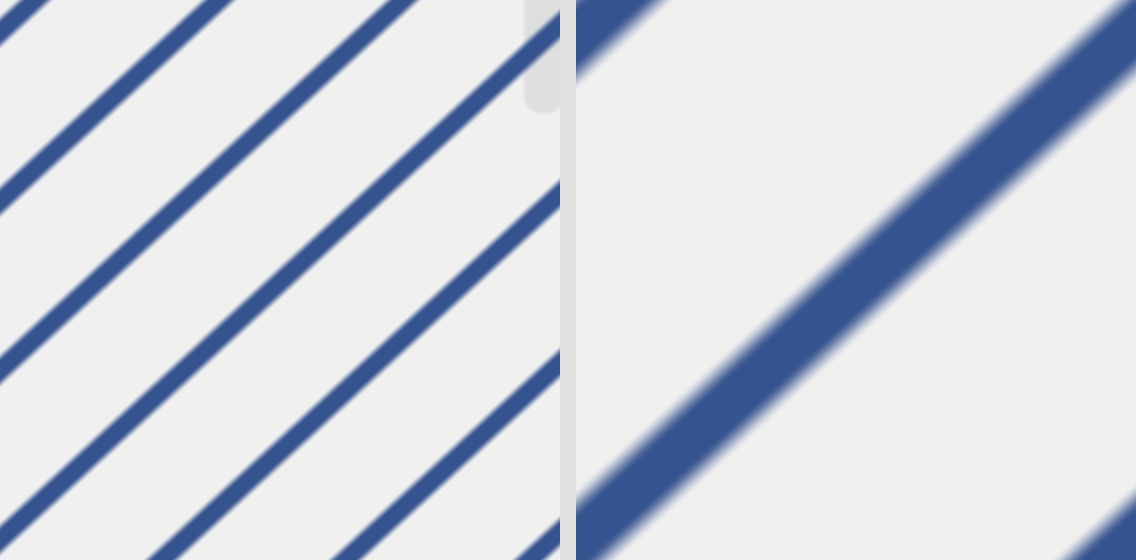
Left, the full canvas; right, a detail of the centre.
Give the GLSL for this pattern, as a WebGL 2 fragment shader.

```glsl
#version 300 es
precision highp float;
// Soft blue diagonal stripes on off-white paper, with a faint grey smudge.
// Stripes come from the distance to evenly spaced slanted lines;
// the smudge is a rounded box running off the top right corner.

uniform vec2 u_resolution;
out vec4 fragColor;

// Signed distance to a box with rounded corners.
float roundedBox(vec2 p, vec2 halfSize, float radius) {
    vec2 q = abs(p) - halfSize + radius;
    return length(max(q, 0.0)) + min(max(q.x, q.y), 0.0) - radius;
}

// Distance to the nearest stripe centre line.
float stripeDistance(vec2 p) {
    float slope = 0.919;
    float spacing = 0.302; // measured vertically
    float height = p.y - slope * p.x - 0.0365;
    float nearest = abs(fract(height / spacing + 0.5) - 0.5) * spacing;
    return nearest / sqrt(1.0 + slope * slope);
}

void main() {
    vec2 uv = gl_FragCoord.xy / u_resolution;
    float pixel = 1.0 / min(u_resolution.x, u_resolution.y);

    // Paper, slightly cooler towards the left edge.
    vec3 paper = mix(vec3(0.941, 0.941, 0.945), vec3(0.941, 0.941, 0.935),
                     smoothstep(0.0, 0.3, uv.x));

    // Smudge, a little greener towards the top.
    float smudge = roundedBox(uv - vec2(0.971, 0.95), vec2(0.035, 0.152), 0.03);
    vec3 grey = mix(vec3(0.875), vec3(0.865, 0.876, 0.872),
                    smoothstep(0.85, 0.95, uv.y));
    float smudgeEdge = max(0.005, pixel);
    vec3 color = mix(grey, paper, smoothstep(-smudgeEdge, smudgeEdge, smudge));

    // Blue stripes with blurred edges.
    float edge = max(0.0075, pixel);
    float ink = 1.0 - smoothstep(0.0175 - edge, 0.0175 + edge, stripeDistance(uv));
    color = mix(color, vec3(0.208, 0.325, 0.561), ink);

    fragColor = vec4(color, 1.0);
}
```
